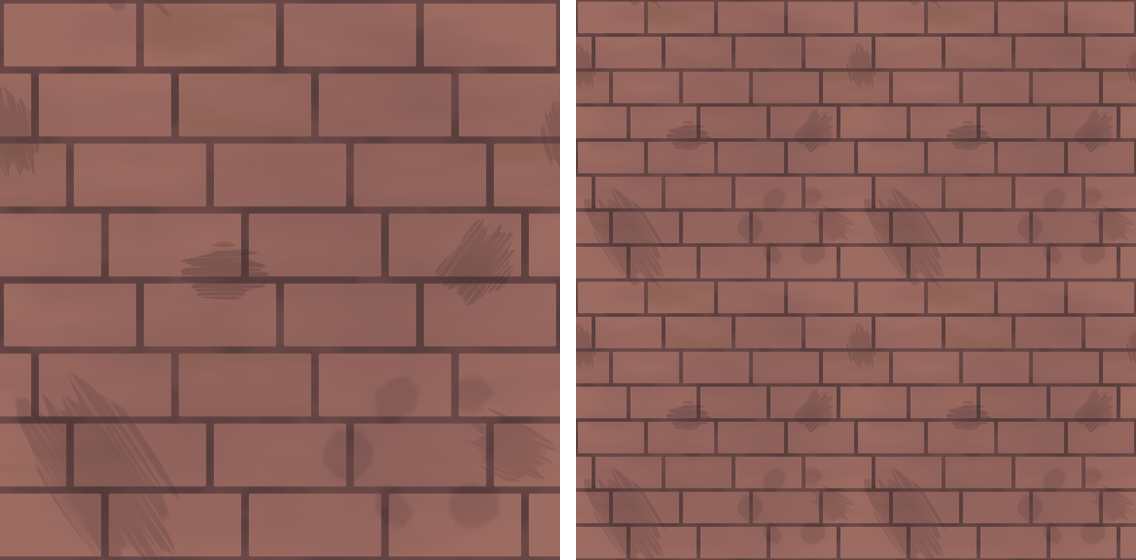
Left: one tile. Right: repeated 2 by 2.
Reproduce this texture procedurally as a WebGL 1 fragment shader.

```glsl
precision highp float;
// Painted red-brown brick wall in quarter-offset bond, with smears, brush stains and soft blots.
uniform vec2 u_resolution;

const float TAU = 6.2831853;
const vec2 BRICKS = vec2(4.0, 8.0);        // repeats across and down
const float ROW_SHIFT = 0.25;              // bond offset per row, in bricks
const vec2 JOINT = vec2(0.0138, 0.0128);   // mortar width
const float CORNER = 0.003;
const float RIM_WIDTH = 0.0025;
const vec3 BRICK_LIGHT = vec3(0.612, 0.418, 0.380);
const vec3 BRICK_DARK = vec3(0.525, 0.358, 0.343);
const vec3 BRICK_OLIVE = vec3(0.555, 0.385, 0.325);
const vec3 MORTAR_LIGHT = vec3(0.415, 0.282, 0.277);
const vec3 MORTAR_DARK = vec3(0.345, 0.242, 0.236);
const vec3 STAIN_TINT = vec3(0.82, 0.82, 0.84);
const int STAINS = 4;
const vec2 STAIN_START = vec2(0.40, 0.51); // stains follow a wrapped parabola
const vec2 STAIN_STEP = vec2(0.59, -0.085);
const vec2 STAIN_BEND = vec2(-0.14, 0.105);
const vec2 STAIN_SIZE = vec2(0.078, 0.055);
const vec2 SWEEP_CENTRE = vec2(0.17, 0.15);
const vec2 SWEEP_SIZE = vec2(0.19, 0.105);
const int BLOTS = 6;
const vec2 BLOT_CENTRE = vec2(0.78, 0.19);
const vec2 BLOT_RING = vec2(0.15, 0.12);
const float BLOT_RADIUS = 0.043;

float hash(vec2 p) {
  return fract(sin(dot(p, vec2(127.1, 311.7))) * 43758.5453);
}

// Value noise that wraps after the given whole period
float noise(vec2 p, vec2 period) {
  vec2 i = floor(p), f = fract(p);
  f = f * f * (3.0 - 2.0 * f);
  vec2 a = mod(i, period), b = mod(i + 1.0, period);
  return mix(mix(hash(a), hash(vec2(b.x, a.y)), f.x),
             mix(hash(vec2(a.x, b.y)), hash(b), f.x), f.y);
}

float fbm(vec2 uv, vec2 freq) {
  float sum = 0.0, amp = 0.5;
  for (int i = 0; i < 4; i++) {
    sum += amp * noise(uv * freq, freq);
    freq *= 2.0;
    amp *= 0.5;
  }
  return sum / 0.9375;
}

// Shortest offset between points on the repeating tile
vec2 wrapOffset(vec2 p, vec2 centre) {
  return fract(p - centre + 0.5) - 0.5;
}

float roundBox(vec2 p, vec2 halfSize, float radius) {
  vec2 q = abs(p) - halfSize + radius;
  return length(max(q, 0.0)) + min(max(q.x, q.y), 0.0) - radius;
}

// Ragged paint stroke whose rim breaks into dry bristles
float brush(vec2 offset, vec2 size, float angle, float seed) {
  float c = cos(angle), s = sin(angle);
  vec2 q = vec2(c * offset.x + s * offset.y, c * offset.y - s * offset.x) / size;
  float ragged = noise(vec2(q.y * 7.0 + seed, q.x * 1.3 + seed), vec2(64.0)) - 0.5;
  float bristle = noise(vec2(q.y * 24.0 + seed, q.x * 1.5), vec2(128.0));
  float reach = length(q);
  float body = 1.0 - smoothstep(0.88, 0.96, reach + 0.55 * ragged);
  float dry = smoothstep(0.35, 0.95, reach);
  return body * mix(1.0, smoothstep(0.3, 0.55, bristle), dry * 0.8);
}

float stainCover(vec2 uv) {
  float cover = 0.65 * brush(wrapOffset(uv, SWEEP_CENTRE), SWEEP_SIZE, -1.0, 3.0);
  for (int i = 0; i < STAINS; i++) {
    float n = float(i);
    vec2 place = STAIN_START + n * STAIN_STEP + n * n * STAIN_BEND;
    float stroke = brush(wrapOffset(uv, place), STAIN_SIZE, 0.9 * n, 11.0 + 7.0 * n);
    cover = max(cover, stroke * (0.9 - 0.12 * n));
  }
  // Soft blots arranged in a loose ring
  float wobble = fbm(uv, vec2(16.0)) - 0.5;
  for (int i = 0; i < BLOTS; i++) {
    float a = TAU * float(i) / float(BLOTS);
    vec2 d = wrapOffset(uv, BLOT_CENTRE + BLOT_RING * vec2(cos(a), sin(a)));
    float edge = length(d) / BLOT_RADIUS + 1.3 * wobble;
    cover = max(cover, 0.5 * (1.0 - smoothstep(0.65, 1.05, edge)));
  }
  return cover;
}

void main() {
  vec2 uv = gl_FragCoord.xy / u_resolution;
  float pixel = 1.0 / min(u_resolution.x, u_resolution.y);

  // Brick layout
  float row = BRICKS.y - 1.0 - floor(uv.y * BRICKS.y);
  vec2 cell = uv * BRICKS - vec2(ROW_SHIFT * row, 0.0);
  vec2 id = vec2(mod(floor(cell.x), BRICKS.x), row);
  vec2 local = (fract(cell) - 0.5) / BRICKS;
  float dist = roundBox(local, 0.5 * (1.0 / BRICKS - JOINT), CORNER);
  float face = 1.0 - smoothstep(-0.75 * pixel, 0.75 * pixel, dist);

  // Brick paint: broad wash, sideways smears and a tone per brick
  float wash = fbm(uv, vec2(3.0));
  float smear = fbm(uv + 0.02 * (wash - 0.5), vec2(4.0, 16.0));
  float tone = 0.42 + 0.8 * (wash - 0.5) + 0.65 * (smear - 0.5) + 0.3 * (hash(id) - 0.5);
  vec3 brick = mix(BRICK_LIGHT, BRICK_DARK, clamp(tone, 0.0, 1.0));
  float olive = smoothstep(0.85, 0.95, hash(id + 17.0)) * smoothstep(0.3, 0.65, smear);
  brick = mix(brick, BRICK_OLIVE, 0.6 * olive);
  brick *= 1.0 + 0.035 * smoothstep(-RIM_WIDTH, 0.0, dist);

  // Mortar and stains
  float grime = smoothstep(0.3, 0.7, fbm(uv, vec2(12.0)));
  vec3 mortar = mix(MORTAR_LIGHT, MORTAR_DARK, grime);
  vec3 colour = mix(mortar, brick, face);
  colour *= mix(vec3(1.0), STAIN_TINT, stainCover(uv) * mix(0.5, 1.0, face));
  gl_FragColor = vec4(colour, 1.0);
}
```
